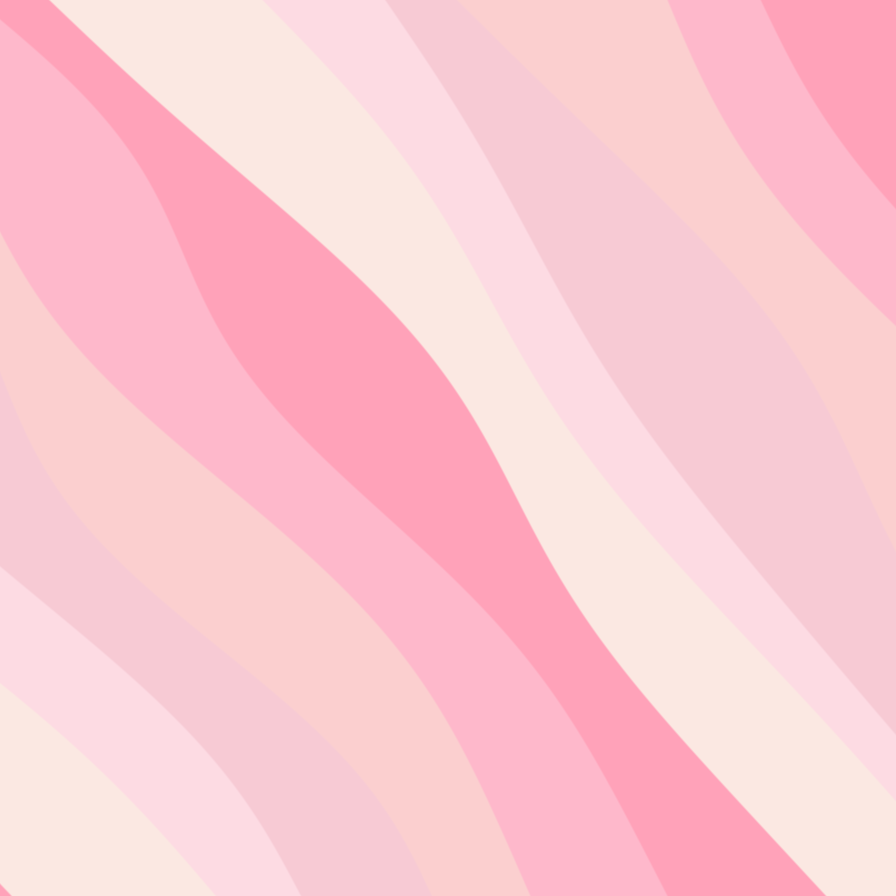
A Shadertoy shader for this background:

```glsl
// Flowing diagonal ribbons in pastel pinks, peach and cream.

const float PI = 3.14159265;
const float EDGE_SOFTNESS = 0.0014;
const int EDGE_COUNT = 12;
const int COLOR_COUNT = 6;

// Ribbon colours, repeating from left to right
const vec3 ROSE  = vec3(1.000, 0.635, 0.725);
const vec3 CREAM = vec3(0.985, 0.910, 0.885);
const vec3 BLUSH = vec3(0.992, 0.857, 0.890);
const vec3 MAUVE = vec3(0.967, 0.793, 0.832);
const vec3 PEACH = vec3(0.984, 0.812, 0.812);
const vec3 PINK  = vec3(0.996, 0.722, 0.796);
const vec3 PALETTE[COLOR_COUNT] = vec3[](ROSE, CREAM, BLUSH, MAUVE, PEACH, PINK);

// Horizontal position of each edge at the top and bottom of the canvas
const vec2 SPAN[EDGE_COUNT] = vec2[](
    vec2(-0.938, 0.013), vec2(-0.964, 0.241), vec2(-0.664, 0.336),
    vec2(-0.286, 0.482), vec2(-0.143, 0.592), vec2(-0.026, 0.745),
    vec2( 0.055, 0.922), vec2( 0.293, 1.091), vec2( 0.430, 1.159),
    vec2( 0.510, 1.250), vec2( 0.745, 1.641), vec2( 0.849, 1.758));

// Amplitudes of the four sine harmonics that bend each edge
const vec4 BEND[EDGE_COUNT] = vec4[](
    vec4(0.0),
    vec4( 0.035, -0.016,  0.006, -0.007),
    vec4( 0.032, -0.021,  0.015, -0.008),
    vec4(-0.032,  0.010,  0.029, -0.015),
    vec4(-0.007, -0.050,  0.014,  0.010),
    vec4( 0.020, -0.012,  0.030,  0.013),
    vec4( 0.049,  0.035, -0.010, -0.008),
    vec4(-0.027,  0.015,  0.016,  0.002),
    vec4(-0.052,  0.004,  0.006,  0.003),
    vec4( 0.063,  0.028, -0.002, -0.007),
    vec4(-0.057, -0.030, -0.012,  0.000),
    vec4(-0.048, -0.020, -0.010, -0.005));

// Approximate signed distance to a wavy edge, positive on its right
float edgeDistance(vec2 p, vec2 span, vec4 bend) {
    vec4 frequency = PI * vec4(1.0, 2.0, 3.0, 4.0);
    float depth = 1.0 - p.y;
    float edgeX = mix(span.x, span.y, depth) + dot(bend, sin(frequency * depth));
    float slope = span.y - span.x + dot(bend * frequency, cos(frequency * depth));
    return (p.x - edgeX) / sqrt(1.0 + slope * slope);
}

void mainImage(out vec4 fragColor, in vec2 fragCoord) {
    vec2 p = fragCoord / iResolution.xy;
    float softness = max(EDGE_SOFTNESS, 0.75 / min(iResolution.x, iResolution.y));

    // Lay each ribbon over everything to the right of its edge
    vec3 color = ROSE;
    for (int i = 0; i < EDGE_COUNT; i++) {
        float d = edgeDistance(p, SPAN[i], BEND[i]);
        color = mix(color, PALETTE[(i + 1) % COLOR_COUNT], smoothstep(-softness, softness, d));
    }
    fragColor = vec4(color, 1.0);
}
```
